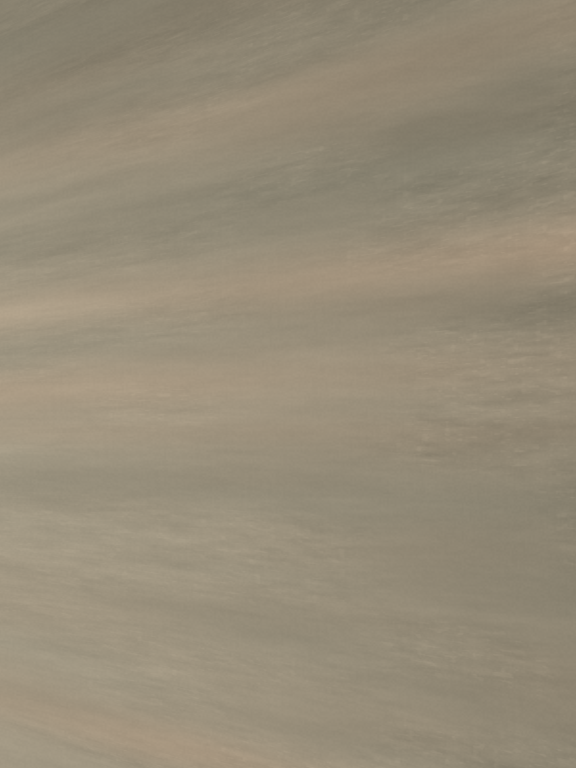
This texture is drawn by a Shadertoy shader. Its source:

```glsl
const vec3 DARK = vec3(0.53, 0.50, 0.43);
const vec3 LIGHT = vec3(0.63, 0.59, 0.51);
const vec3 WARM_SHIFT = vec3(0.022, -0.006, -0.014);
const vec2 FAN_CENTRE = vec2(-1.2, 0.42);   // streaks spread from here
const float FAN_REACH = 1.575;              // centre to middle of canvas
const float MEAN_TONE = 0.53;
const float BROAD_CONTRAST = 1.35;
const float STREAK_AMOUNT = 0.65;
const float THREAD_AMOUNT = 0.40;
const float FIBRE_AMOUNT = 0.55;
const float FLECK_AMOUNT = 0.24;
const float GRAIN_AMOUNT = 0.16;

// Broad bands: position across the fan, half width, brightness, warmth
const int BAND_COUNT = 8;
const vec4 BANDS[BAND_COUNT] = vec4[](
    vec4( 0.456, 0.040,  0.28,  0.7),
    vec4( 0.330, 0.055, -0.28, -0.3),
    vec4( 0.215, 0.034,  0.36,  0.8),
    vec4( 0.150, 0.022, -0.18, -0.1),
    vec4( 0.085, 0.035,  0.14,  0.6),
    vec4( 0.015, 0.022,  0.10,  0.4),
    vec4(-0.070, 0.030, -0.16, -0.2),
    vec4(-0.430, 0.035,  0.08,  0.7));

float hash(vec2 p) {
    return fract(sin(dot(p, vec2(127.1, 311.7))) * 43758.5453);
}

float noise(vec2 p) {
    vec2 cell = floor(p);
    vec2 f = fract(p);
    f = f * f * (3.0 - 2.0 * f);
    return mix(mix(hash(cell), hash(cell + vec2(1, 0)), f.x),
               mix(hash(cell + vec2(0, 1)), hash(cell + vec2(1, 1)), f.x), f.y);
}

// Layered noise, centred on zero
float fbm(vec2 p) {
    float sum = 0.0;
    float weight = 0.5;
    for (int i = 0; i < 4; i++) {
        sum += weight * (noise(p) - 0.5);
        p = p * 2.03 + vec2(17.3, 9.1);
        weight *= 0.5;
    }
    return sum;
}

// x runs along the streaks, y across them
vec2 fanCoords(vec2 p) {
    vec2 q = p - FAN_CENTRE;
    return vec2(p.x, q.y * FAN_REACH / q.x);
}

// Light falls from the lower left, shade gathers at the top left and right
float lighting(vec2 uv) {
    float shade = 0.78 * smoothstep(0.55, 1.05, uv.y) * (1.0 - 0.7 * uv.x);
    return 0.62 - 0.58 * (uv.x - 0.5) - shade;
}

void mainImage(out vec4 fragColor, in vec2 fragCoord) {
    vec2 uv = fragCoord / iResolution.xy;
    vec2 p = fragCoord / iResolution.y;
    vec2 s = fanCoords(p);
    s.y += 0.022 * fbm(vec2(s.x * 3.0, s.y * 5.0));

    // Broad bands
    float tone = lighting(uv);
    float warmth = 0.0;
    for (int i = 0; i < BAND_COUNT; i++) {
        float d = (s.y - BANDS[i].x) / BANDS[i].y;
        float fade = 0.55 + 0.8 * noise(vec2(s.x * 4.0, float(i) * 7.0));
        float band = exp(-d * d) * fade;
        tone += BANDS[i].z * band;
        warmth += BANDS[i].w * band;
    }

    // Soft streaks
    tone += STREAK_AMOUNT * fbm(vec2(s.x * 3.2, s.y * 22.0) + 5.0);
    tone = MEAN_TONE + BROAD_CONTRAST * (tone - MEAN_TONE);
    warmth += 0.7 * fbm(vec2(s.x * 2.5, s.y * 12.0) + 31.0);

    // Threads and fine fibres, stronger in worn patches
    float patches = smoothstep(0.3, 0.75, noise(vec2(s.x * 5.0, s.y * 17.0) + 43.0));
    float wear = patches * mix(0.45, 1.0, uv.x);
    float thread = fbm(vec2(s.x * 9.0, s.y * 62.0) + 83.0);
    float fibre = fbm(vec2(s.x * 34.0, s.y * 170.0));
    tone += THREAD_AMOUNT * thread * (0.5 + 0.6 * wear);
    tone += FIBRE_AMOUNT * fibre * (0.4 + 0.9 * wear);

    // Pale flecks and overall grain
    float fleck = smoothstep(0.66, 0.95, noise(vec2(s.x * 110.0, s.y * 330.0) + 61.0));
    tone += FLECK_AMOUNT * fleck * wear;
    tone += GRAIN_AMOUNT * (noise(p * 400.0) - 0.5);

    vec3 color = mix(DARK, LIGHT, tone) + WARM_SHIFT * warmth;
    fragColor = vec4(clamp(color, 0.0, 1.0), 1.0);
}
```
